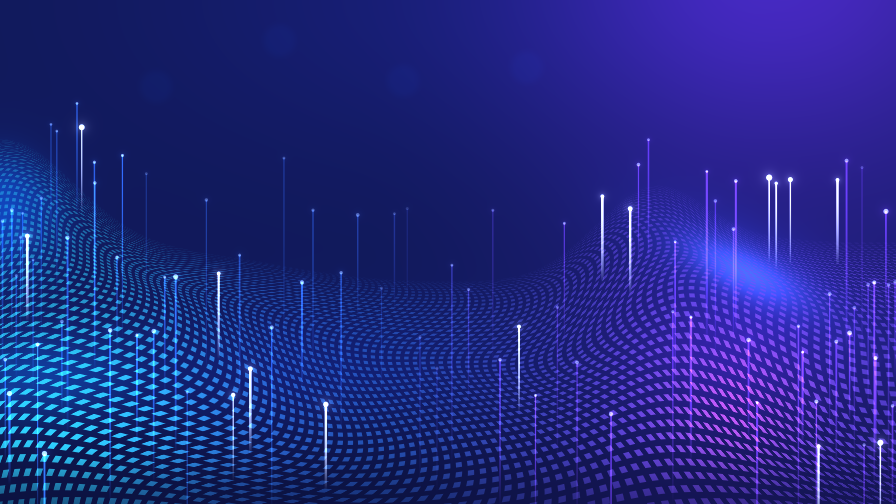
A WebGL 2 fragment shader for this background:

```glsl
#version 300 es
precision highp float;

uniform vec2 u_resolution;
out vec4 outColor;

#define ROWS 48
#define STREAKS 92
#define BOKEH 4
#define NEAR_COLUMNS 35.0
#define FAR_COLUMNS 80.0
#define DOT_FILL 0.26
#define WIDTH 1.778
#define NAVY vec3(0.064, 0.098, 0.35)
#define CYAN vec3(0.18, 0.82, 1.0)
#define BLUE vec3(0.20, 0.50, 1.0)
#define VIOLET vec3(0.44, 0.31, 1.0)
#define MAGENTA vec3(0.80, 0.36, 1.0)

float hash(float n) {
    return fract(sin(n * 127.1) * 43758.5453);
}

float bell(float x, float center, float spread) {
    float d = (x - center) / spread;
    return exp(-d * d);
}

float glow(vec2 p, vec2 center, vec2 spread) {
    vec2 d = (p - center) / spread;
    return exp(-dot(d, d));
}

// Far edge of the wave surface
float skyline(float x) {
    return 0.44 + 0.28 * bell(x, 0.0, 0.22) + 0.05 * bell(x, 0.4, 0.25)
         + 0.18 * bell(x, 1.29, 0.16) + 0.08 * smoothstep(1.2, 1.6, x);
}

// Screen height of a row; depth runs from 0 (near) to 1 (far)
float rowHeight(float depth, float x, float top, float hills) {
    float rise = 1.0 - pow(max(1.0 - depth, 0.0), 1.7);
    float ripple = 0.028 * sin(5.0 * x + 9.0 * depth) * (1.0 - depth);
    return mix(-0.07, top, rise) + hills * bell(depth, 0.4, 0.2) + ripple;
}

vec3 backdrop(vec2 p, float top) {
    vec3 c = NAVY;
    c += vec3(0.16, 0.04, 0.27) * glow(p, vec2(1.58, 1.08), vec2(0.46, 0.40));
    c += vec3(0.045, 0.015, 0.10) * smoothstep(0.7, 1.5, p.x);
    c += vec3(0.025, 0.02, 0.11) * glow(p, vec2(0.95, 1.0), vec2(0.65, 0.32));
    c *= mix(0.72, 1.0, smoothstep(-0.05, 0.35, p.y));

    // Light spilling over the hills
    float surface = smoothstep(top + 0.04, top - 0.10, p.y);
    c += vec3(0.0, 0.17, 0.38) * glow(p, vec2(0.0, 0.59), vec2(0.12, 0.13)) * (0.25 + 0.75 * surface);
    c += vec3(0.0, 0.14, 0.26) * glow(p, vec2(0.08, 0.25), vec2(0.18, 0.09));
    c += vec3(0.01, 0.03, 0.12) * glow(p, vec2(0.62, 0.26), vec2(0.38, 0.12));
    c += vec3(0.09, 0.02, 0.20) * glow(p, vec2(1.46, 0.30), vec2(0.20, 0.14));
    vec2 q = p - vec2(1.48, 0.46);
    q.y += 0.4 * q.x;
    c += vec3(0.13, 0.25, 0.46) * glow(q, vec2(0.0), vec2(0.11, 0.045));
    c += vec3(0.02, 0.06, 0.20) * glow(q, vec2(0.0), vec2(0.20, 0.10));
    return c;
}

// Perspective mesh of dashes, gathered row by row
float waveDots(vec2 p, float pixel, float top) {
    float hills = 0.11 * bell(p.x, 0.26, 0.22) + 0.12 * bell(p.x, 1.44, 0.2)
                - 0.03 * bell(p.x, 0.7, 0.2);
    float y = rowHeight(0.0, p.x, top, hills);
    float light = 0.0;
    for (int i = 0; i < ROWS; i++) {
        float depth = float(i) / float(ROWS);
        float nextY = rowHeight(depth + 1.0 / float(ROWS), p.x, top, hills);
        float gap = max(abs(nextY - y), 0.0008);
        float halfHeight = DOT_FILL * gap;
        float cover = clamp((halfHeight - abs(p.y - y)) / pixel + 0.5, 0.0, 1.0);
        cover = min(cover, 2.0 * halfHeight / pixel);
        float fine = depth + clamp((p.y - y) / gap, -0.5, 0.5) / float(ROWS);
        float columns = mix(NEAR_COLUMNS, FAR_COLUMNS, fine);
        float u = (p.x - 0.89) * columns + 3.4 * sin(10.0 * fine + 3.2 * p.x);
        float edge = (DOT_FILL - abs(fract(u) - 0.5)) / (columns * pixel);
        cover *= clamp(edge + 0.5, 0.0, 1.0);
        float fade = mix(1.0, 0.55, depth) * mix(0.3, 1.0, smoothstep(1.0, 0.7, depth));
        light = max(light, cover * fade);
        y = nextY;
    }
    return light;
}

// Glowing heads with tails that fade downward
vec3 streaks(vec2 p, float pixel) {
    vec3 sum = vec3(0.0);
    for (int i = 0; i < STREAKS; i++) {
        float id = float(i) + 1.0;
        float a = (id - hash(id)) / float(STREAKS);
        float x = WIDTH * (a - 0.105 * sin(6.2832 * a));
        float calm = bell(x, 0.87, 0.3);
        float lift = pow(hash(id + 91.3), 0.8);
        vec2 head = vec2(x, mix(0.10, 0.80 - 0.22 * calm, lift));
        float power = mix(0.3, 1.0, hash(id + 37.7)) * mix(1.0, 0.6, lift) * (1.0 - 0.35 * calm);
        float white = step(0.72 + 0.27 * calm, hash(id + 11.9));
        power = max(power, white);
        float len = mix(mix(0.18, 0.42, hash(id + 53.1)), 0.17, white);
        vec3 tint = mix(BLUE, vec3(0.55, 0.25, 1.0), smoothstep(0.65, 1.1, x));
        tint = mix(tint, vec3(0.9, 0.94, 1.0), white);

        float t = (head.y - p.y) / len;
        float halfWidth = mix(0.0011, 0.0027, power * hash(id + 71.3));
        float line = clamp((halfWidth - abs(p.x - x)) / pixel + 0.5, 0.0, 1.0);
        line *= min(1.0, 2.0 * halfWidth / pixel) * step(0.0, t) * max(1.0 - t * t, 0.0);
        float r = length(p - head);
        float size = mix(0.0025, 0.006, power * hash(id + 19.7));
        float bead = clamp((size - r) / pixel + 0.5, 0.0, 1.0);
        sum += power * (tint * (line + 0.35 * exp(-r / (1.3 * size))) + vec3(0.75, 0.88, 1.0) * bead);
    }
    return sum;
}

void main() {
    vec2 p = gl_FragCoord.xy / u_resolution.y;
    float pixel = 1.0 / u_resolution.y;
    float top = skyline(p.x);
    vec3 color = backdrop(p, top);

    // Faint round lights in the sky
    for (int i = 0; i < BOKEH; i++) {
        float n = float(i);
        vec2 center = vec2(0.31 + 0.245 * n, 0.87 + 0.05 * sin(2.4 * n - 1.0));
        color += vec3(0.0, 0.012, 0.03) * smoothstep(0.042, 0.02, length(p - center));
    }

    vec3 dotColor = mix(CYAN, BLUE, smoothstep(0.1, 0.6, p.x));
    dotColor = mix(dotColor, VIOLET, smoothstep(0.7, 1.3, p.x));
    dotColor = mix(dotColor, MAGENTA, glow(p, vec2(1.46, 0.19), vec2(0.14, 0.14)));
    float shine = 0.6 + 0.6 * glow(p, vec2(0.2, 0.2), vec2(0.35, 0.2))
                + 0.5 * glow(p, vec2(1.46, 0.25), vec2(0.25, 0.25));
    shine *= mix(0.4, 1.0, smoothstep(-0.04, 0.14, p.y));
    color = mix(color, dotColor, clamp(waveDots(p, pixel, top) * shine, 0.0, 1.0));

    color += streaks(p, pixel);
    outColor = vec4(min(color, 1.0), 1.0);
}
```
